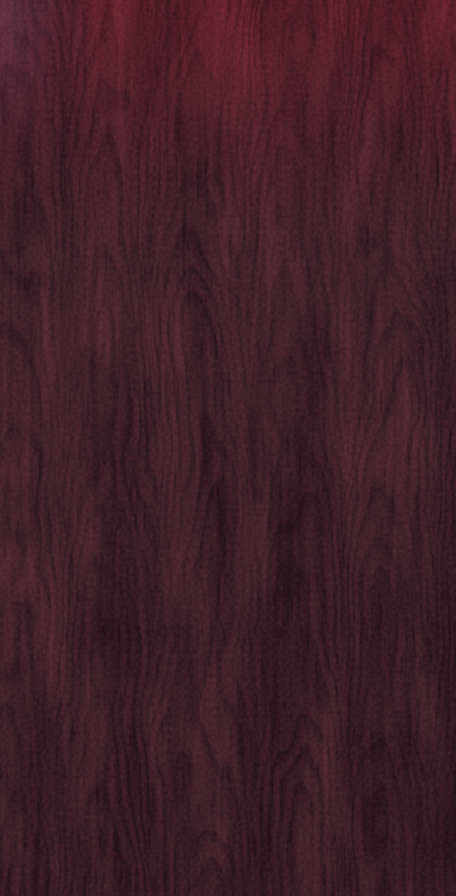
Write a WebGL 2 fragment shader that draws this texture.

```glsl
#version 300 es
precision highp float;
// Dark mahogany veneer: vertical leaves with arched growth rings, long fibres
// and soft dark bands, lit by a crimson glow along the top edge.
// Rings are contours of a noisy parabola per leaf; the rest is stretched noise.

#define DARK_WOOD vec3(0.165, 0.083, 0.113)
#define LIGHT_WOOD vec3(0.340, 0.168, 0.208)
#define GLOW_TINT vec3(1.14, 0.79, 0.89)
#define HAZE_COLOR vec3(0.35, 0.21, 0.28)
#define LEAF_WIDTH 0.205
#define ARCH_CURVE 330.0
#define RINGS_ALONG 4.2
#define RING_DEPTH 0.30
#define BAND_DEPTH 0.36
#define FIBRE_DEPTH 0.30
#define SPECKLE_DEPTH 0.34

uniform vec2 u_resolution;
out vec4 outColor;

float hash(vec2 p) {
  vec3 q = fract(p.xyx * vec3(0.1031, 0.1030, 0.0973));
  q += dot(q, q.yzx + 33.33);
  return fract((q.x + q.y) * q.z);
}

vec2 gradient(vec2 cell) {
  float a = 6.2832 * hash(cell);
  return vec2(cos(a), sin(a));
}

// Gradient noise, roughly -0.7 to 0.7
float noise(vec2 p) {
  vec2 i = floor(p), f = p - i;
  vec2 w = f * f * f * (f * (f * 6.0 - 15.0) + 10.0);
  vec2 e = vec2(1.0, 0.0);
  float a = dot(gradient(i), f);
  float b = dot(gradient(i + e.xy), f - e.xy);
  float c = dot(gradient(i + e.yx), f - e.yx);
  float d = dot(gradient(i + e.xx), f - e.xx);
  return mix(mix(a, b, w.x), mix(c, d, w.x), w.y);
}

float fbm(vec2 p) {
  float sum = 0.0, amp = 1.0;
  for (int i = 0; i < 3; i++) {
    sum += amp * noise(p);
    p = p * 2.03 + 17.3;
    amp *= 0.55;
  }
  return sum;
}

// Darkness of the growth rings, 0 to 1
float rings(vec2 p) {
  float x = p.x + 0.04 * noise(p * vec2(2.5, 1.7) + 4.0)
          + 0.010 * noise(p * vec2(14.0, 7.0) + 9.0);
  float leaf = floor(x / LEAF_WIDTH + 0.35);
  float u = x - (leaf + 0.15) * LEAF_WIDTH;
  float shift = 20.0 * hash(vec2(leaf, 5.0));
  float phase = ARCH_CURVE * u * u + RINGS_ALONG * p.y + shift
              + 2.6 * noise(p * vec2(7.0, 2.6) + shift)
              + 0.7 * noise(p * vec2(24.0, 8.0) + shift);
  float r = fract(phase);
  float line = smoothstep(0.3, 0.82, r) * (1.0 - smoothstep(0.82, 1.0, r));
  return mix(line, 0.35, smoothstep(0.4, 0.9, fwidth(phase)));
}

void main() {
  vec2 p = gl_FragCoord.xy / u_resolution.x;
  vec2 uv = gl_FragCoord.xy / u_resolution;

  // Lighting from floor to top edge
  float glow = smoothstep(0.70, 1.02, uv.y + 0.04 * noise(p * vec2(5.0, 2.0)));
  float tone = 0.43 + mix(-0.13, 0.11, smoothstep(0.05, 0.75, uv.y));
  tone += 0.24 * glow * glow;

  // Broad dark bands and paler lens-shaped patches
  tone += BAND_DEPTH * fbm(p * vec2(8.0, 0.8) + 31.0);
  tone += 0.19 * smoothstep(0.05, 0.40, noise(p * vec2(13.0, 3.6) + 57.0));
  tone -= 0.10 * smoothstep(0.10, 0.45, noise(p * vec2(17.0, 4.0) + 83.0));

  // Growth rings, fading in and out
  float ringFade = 0.75 + 0.8 * noise(p * vec2(8.0, 2.2) + 71.0);
  tone += RING_DEPTH * ringFade * (0.35 - rings(p));

  // Fibres, pores and fine speckle
  float sway = 0.012 * noise(p * vec2(5.0, 3.0) + 13.0);
  vec2 q = vec2(p.x + sway, p.y);
  tone += FIBRE_DEPTH * noise(q * vec2(75.0, 4.5));
  tone -= 0.22 * smoothstep(0.20, 0.5, noise(q * vec2(105.0, 13.0) + 23.0));
  tone += SPECKLE_DEPTH * noise(p * vec2(137.0, 113.0) + 41.0);

  // Colour, crimson glow and pale haze in the upper left corner
  vec3 color = mix(DARK_WOOD, LIGHT_WOOD, clamp(tone, -0.1, 1.3));
  color *= mix(vec3(1.0), GLOW_TINT, glow);
  float haze = smoothstep(0.24, 0.0, p.x) * smoothstep(0.76, 1.0, uv.y);
  color = mix(color, HAZE_COLOR * (0.75 + 0.4 * tone), 0.6 * haze);
  outColor = vec4(color, 1.0);
}
```
